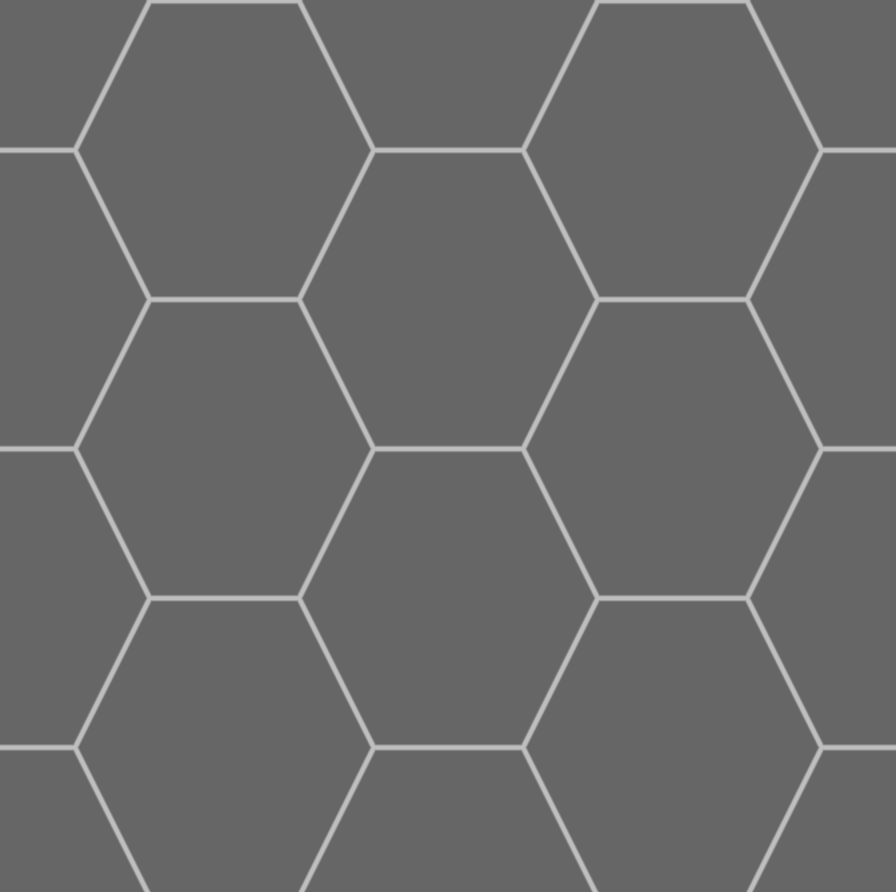
A WebGL 1 fragment shader for this pattern:

```glsl
precision highp float;

uniform vec2 u_resolution;

// Distance inward from the border of a flat-topped hexagon, two units wide and high
float hexInset(vec2 p) {
  p = abs(p);
  float slantedSide = (2.0 - 2.0 * p.x - p.y) / sqrt(5.0);
  return min(1.0 - p.y, slantedSide);
}

// Offset from the nearest centre of a rectangular lattice
vec2 latticeOffset(vec2 p) {
  vec2 period = vec2(3.0, 2.0);
  return mod(p + 0.5 * period, period) - 0.5 * period;
}

void main() {
  // Six units span the canvas width, measured from the top left
  vec2 fromTop = vec2(gl_FragCoord.x, u_resolution.y - gl_FragCoord.y);
  vec2 p = 6.0 * fromTop / u_resolution.x - vec2(1.503, 1.006);

  // Two staggered lattices fill the plane with hexagons
  float inset = max(hexInset(latticeOffset(p)),
                    hexInset(latticeOffset(p - vec2(1.5, 1.0))));

  // Soft pale outline over flat grey
  float outline = 1.0 - smoothstep(0.007, 0.028, inset);
  gl_FragColor = vec4(mix(vec3(0.4), vec3(0.745), outline), 1.0);
}
```
